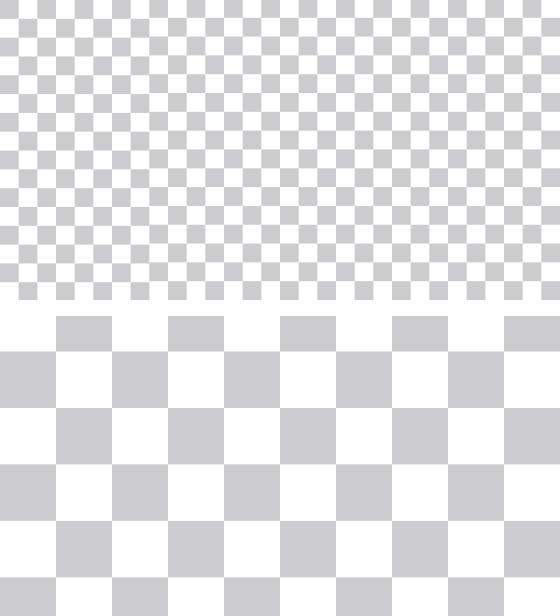
Top: the whole. Bottom: its middle third, enlarged.
Write a Shadertoy shader that draws this pattern.

```glsl
// Grey and white checkerboard with a slight vertical slip between two column groups.

#define COLUMNS 30.0
#define ROWS 15.944
#define SLIP_COLUMN 8.0
#define SLIP_ROWS 0.056
#define EDGE_PIXELS 1.0
#define GREY vec3(0.80, 0.80, 0.81)
#define WHITE vec3(1.0)

// Square wave of +1 and -1 per unit cell, with edges ramped over edgeWidth.
vec2 alternate(vec2 cell, vec2 edgeWidth) {
    vec2 parity = 1.0 - 2.0 * mod(floor(cell), 2.0);
    vec2 edgeDistance = 0.5 - abs(fract(cell) - 0.5);
    return parity * clamp(2.0 * edgeDistance / edgeWidth, 0.0, 1.0);
}

void mainImage(out vec4 fragColor, in vec2 fragCoord) {
    vec2 grid = vec2(COLUMNS, ROWS);
    vec2 uv = fragCoord / iResolution.xy;

    // Count cells from the upper left corner.
    vec2 cell = vec2(uv.x, 1.0 - uv.y) * grid;

    // Raise every column right of the seam by a fraction of a row.
    cell.y += SLIP_ROWS * step(SLIP_COLUMN, cell.x);

    // Equal signs give grey, opposite signs give white.
    vec2 wave = alternate(cell, EDGE_PIXELS * grid / iResolution.xy);
    float greyCoverage = 0.5 + 0.5 * wave.x * wave.y;

    fragColor = vec4(mix(WHITE, GREY, greyCoverage), 1.0);
}
```
